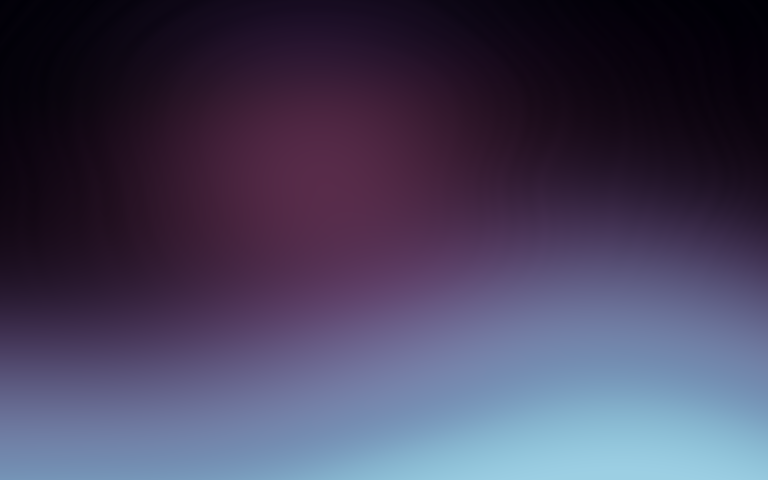
Give the GLSL for this background, as a Shadertoy shader.

```glsl
vec2 hashGradient(vec2 cell) {
    float angle = 6.2832 * fract(sin(dot(cell, vec2(127.1, 311.7))) * 43758.5);
    return vec2(cos(angle), sin(angle));
}

float gradientNoise(vec2 p) {
    vec2 i = floor(p), f = fract(p);
    vec2 u = f * f * f * (f * (f * 6.0 - 15.0) + 10.0);
    vec2 e = vec2(0.0, 1.0);
    float low = mix(dot(hashGradient(i), f),
                    dot(hashGradient(i + e.yx), f - e.yx), u.x);
    float high = mix(dot(hashGradient(i + e.xy), f - e.xy),
                     dot(hashGradient(i + e.yy), f - e.yy), u.x);
    return mix(low, high, u.y);
}

// Smooth sky ramp from the pale horizon up to near black
vec3 skyRamp(float height) {
    vec3 stops[11] = vec3[11](
        vec3(0.62, 0.82, 0.90), vec3(0.54, 0.74, 0.83), vec3(0.45, 0.57, 0.71),
        vec3(0.44, 0.49, 0.64), vec3(0.36, 0.35, 0.50), vec3(0.25, 0.19, 0.32),
        vec3(0.13, 0.08, 0.16), vec3(0.07, 0.03, 0.08), vec3(0.035, 0.01, 0.05),
        vec3(0.02, 0.0, 0.04), vec3(0.0, 0.0, 0.025));
    float t = clamp((height + 0.2) * 10.0, 0.0, 9.99) + 0.5;
    int i = int(t);
    float f = fract(t);
    return stops[max(i - 1, 0)] * 0.5 * (1.0 - f) * (1.0 - f)
         + stops[i] * (0.5 + f * (1.0 - f))
         + stops[min(i + 1, 10)] * 0.5 * f * f;
}

void mainImage(out vec4 fragColor, in vec2 fragCoord) {
    vec2 uv = fragCoord / iResolution.xy;

    // Gentle warp bends the layers
    float warp = gradientNoise(uv * vec2(3.0, 4.0) + 7.0);
    vec2 p = uv + 0.012 * vec2(warp, -warp);

    // Horizon light swells toward the right
    float swell = (p.x - 0.8) / 0.35;
    vec3 color = skyRamp(p.y - 0.22 * exp(-swell * swell));

    // Plum glow, turning violet near the top
    vec2 glowOffset = (p - vec2(0.41, 0.67)) / vec2(0.235, 0.31);
    float glow = exp(-dot(glowOffset, glowOffset));
    vec3 plum = mix(vec3(0.30, 0.155, 0.23), vec3(0.26, 0.14, 0.30),
                    smoothstep(0.75, 1.0, uv.y));
    color += plum * glow;

    // Faint curved strands around the glow
    float radius = length(glowOffset) + 0.25 * warp;
    float strands = gradientNoise(vec2(radius * 16.0, p.x * 3.0 + p.y * 2.0));
    color += vec3(0.012, 0.007, 0.012) * strands
           * smoothstep(0.3, 0.6, uv.y) * smoothstep(0.4, 1.2, radius);

    fragColor = vec4(clamp(color, 0.0, 1.0), 1.0);
}
```
